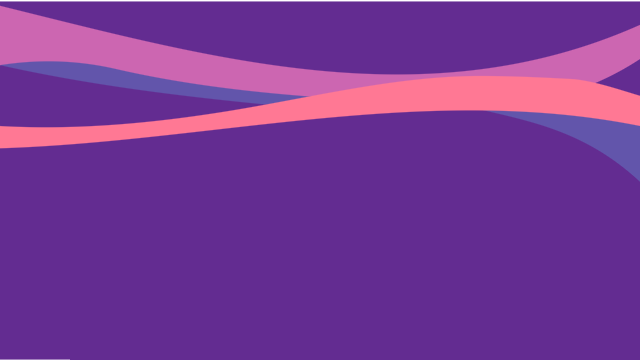
Reproduce this background procedurally as a Shadertoy shader.

```glsl
// Flat ribbons sweeping across a violet field: blue folds behind, an orchid
// band over them and a coral wave in front. Each edge is a cubic Bezier
// height over x, and each ribbon is the smooth-edged area between two edges.

const vec3 VIOLET = vec3(0.388, 0.173, 0.569);
const vec3 BLUE   = vec3(0.385, 0.333, 0.672);
const vec3 ORCHID = vec3(0.800, 0.400, 0.694);
const vec3 CORAL  = vec3(1.000, 0.471, 0.580);

// Cubic Bezier over the span from x0 to x1, with evenly spaced controls
float bezier(float x, float x0, float x1, vec4 c) {
    float t = (x - x0) / (x1 - x0), s = 1.0 - t;
    return dot(c, vec4(s * s * s, 3.0 * s * s * t, 3.0 * s * t * t, t * t * t));
}

// Edges: depth below the top of the canvas, as a share of its height
float orchidTop(float x) {
    return bezier(x, 0.0, 1.0, vec4(0.016, 0.162, 0.333, 0.069));
}

float orchidBottom(float x) {
    if (x < 0.182) return bezier(x, 0.0, 0.182, vec4(0.181, 0.164, 0.167, 0.192));
    if (x < 0.521) return bezier(x, 0.182, 0.521, vec4(0.192, 0.238, 0.259, 0.273));
    return bezier(x, 0.521, 1.0, vec4(0.273, 0.292, 0.350, 0.164));
}

float coralTop(float x) {
    if (x < 0.333) return bezier(x, 0.0, 0.333, vec4(0.350, 0.361, 0.345, 0.315));
    if (x < 0.750) return bezier(x, 0.333, 0.750, vec4(0.315, 0.278, 0.211, 0.211));
    if (x < 0.898) return bezier(x, 0.750, 0.898, vec4(0.211, 0.211, 0.215, 0.220));
    return bezier(x, 0.898, 1.0, vec4(0.220, 0.227, 0.248, 0.266));
}

float coralBottom(float x) {
    return bezier(x, 0.0, 1.0, vec4(0.412, 0.393, 0.231, 0.350));
}

float leftFoldBottom(float x) {
    return bezier(x, 0.0, 0.521, vec4(0.181, 0.250, 0.280, 0.308));
}

float rightFoldBottom(float x) {
    return bezier(x, 0.755, 1.0, vec4(0.306, 0.340, 0.370, 0.505));
}

// Coverage of the area between two depths
float band(float depth, float top, float bottom, float blur) {
    float below = clamp((depth - top) / blur + 0.5, 0.0, 1.0);
    float above = clamp((bottom - depth) / blur + 0.5, 0.0, 1.0);
    return below * above;
}

void mainImage(out vec4 fragColor, in vec2 fragCoord) {
    float x = fragCoord.x / iResolution.x;
    float depth = 1.0 - fragCoord.y / iResolution.y;
    float blur = 1.2 / iResolution.y;

    float orchidLow = orchidBottom(x);
    float coralLow = coralBottom(x);

    // Blue folds, tucked under the ribbons in front
    float leftFold = band(depth, orchidLow - 0.01, leftFoldBottom(x), blur)
                   * (1.0 - step(0.521, x));
    float rightFold = band(depth, coralLow - 0.03, rightFoldBottom(x), blur)
                    * step(0.755, x);
    vec3 color = mix(VIOLET, BLUE, max(leftFold, rightFold));

    // Orchid and coral ribbons
    color = mix(color, ORCHID, band(depth, orchidTop(x), orchidLow, blur));
    color = mix(color, CORAL, band(depth, coralTop(x), coralLow, blur));

    // Thin pale margins along the top and the lower left
    float topMargin = band(depth, -1.0, 0.004, blur);
    float lowMargin = band(depth, 0.998, 2.0, blur) * (1.0 - step(0.11, x));
    color = mix(color, vec3(1.0), max(topMargin, 0.6 * lowMargin));

    fragColor = vec4(color, 1.0);
}
```
